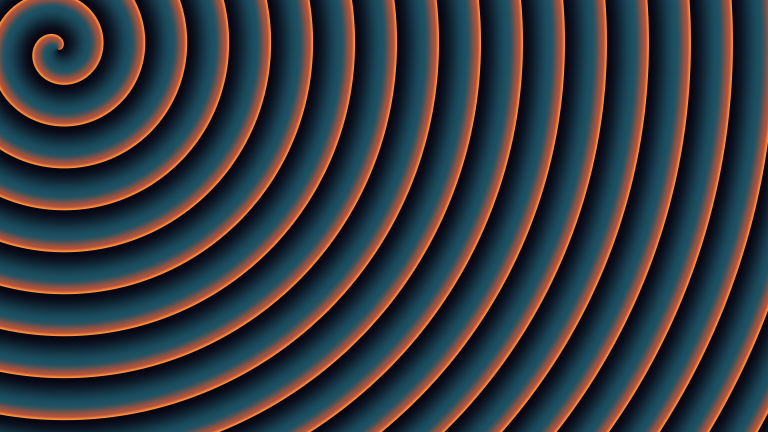
Reproduce this pattern procedurally as a WebGL 2 fragment shader.

```glsl
#version 300 es
precision highp float;

uniform vec2 u_resolution;
out vec4 fragColor;

const float TAU = 6.2831853;

// Color across one band: 0 is the dark inner side, 1 the glowing rim
vec3 bandColor(float t) {
    vec3 color = mix(vec3(0.03, 0.02, 0.07), vec3(0.11, 0.32, 0.39), smoothstep(0.0, 0.68, t));
    color = mix(color, vec3(0.73, 0.32, 0.22), smoothstep(0.64, 0.95, t));
    return mix(color, vec3(1.0, 0.59, 0.24), smoothstep(0.91, 1.0, t));
}

void main() {
    vec2 center = u_resolution * vec2(0.075, 0.886);
    vec2 p = (gl_FragCoord.xy - center) / u_resolution.y;
    float radius = length(p);
    float pitch = 0.0972;

    // Archimedean spiral, counted in turns
    float turns = radius / pitch - atan(p.y, p.x) / TAU - 0.082;
    float d = turns - round(turns);

    // Width of one pixel in turns, from the spiral's gradient
    vec2 slope = vec2(1.0 / pitch, 1.0 / (TAU * max(radius, 0.001)));
    float pixel = min(length(slope) / u_resolution.y, 0.4);

    // Smoothed step from the rim to the next dark band
    vec3 rimSide = bandColor(1.0 + min(d, 0.0));
    vec3 darkSide = bandColor(max(d, 0.0));
    float crossing = clamp(0.5 + d / pixel, 0.0, 1.0);
    fragColor = vec4(mix(rimSide, darkSide, crossing), 1.0);
}
```
